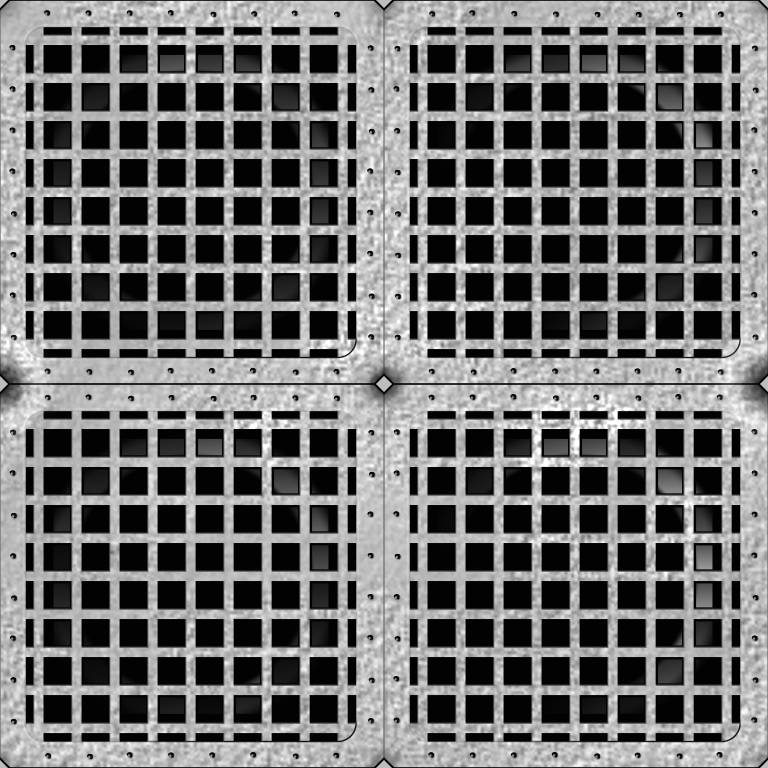
This texture is drawn by a Shadertoy shader. Its source:

```glsl
// Four worn metal grates, two by two: square holes in bolted cast frames.
#define PANELS 2.0      // grates across and down
#define PITCH 0.099     // hole spacing, in panel widths
#define HOLE 0.0372     // half width of a hole
#define OPENING 0.430   // half width of the framed opening
#define CORNER 0.048    // corner radius of the opening
#define BOLT_PITCH 0.1073
#define BOLT_LINE 0.466 // distance of the bolt rows from the centre
#define DIAMOND 0.021   // half diagonal of the joint plugs
#define METAL 0.745
#define GRAIN 0.20      // strength of the cast relief
#define GLOW 0.62       // brightness of the ring behind the holes

float hash(vec2 p) {
    vec3 a = fract(p.xyx * 0.1031);
    a += dot(a, a.yzx + 33.33);
    return fract((a.x + a.y) * a.z);
}

float noise(vec2 p) {
    vec2 i = floor(p), f = fract(p);
    f = f * f * (3.0 - 2.0 * f);
    return mix(mix(hash(i), hash(i + vec2(1, 0)), f.x),
               mix(hash(i + vec2(0, 1)), hash(i + vec2(1, 1)), f.x), f.y);
}

float fbm(vec2 p) {
    float sum = 0.0, gain = 0.5;
    for (int i = 0; i < 4; i++) {
        sum += gain * noise(p);
        p = p * 2.1 + 17.3;
        gain *= 0.5;
    }
    return sum;
}

float box(vec2 p, vec2 halfSize, float radius) {
    vec2 d = abs(p) - halfSize + radius;
    return length(max(d, 0.0)) + min(max(d.x, d.y), 0.0) - radius;
}

// Coverage of a shape from its signed distance.
float fill(float d, float px) { return clamp(0.5 - d / px, 0.0, 1.0); }

// Cast surface lit from the upper left, with streaks and pale wear.
float metal(vec2 p) {
    vec2 g = p * 230.0;
    float rough = mix(0.3, 1.0, smoothstep(0.35, 0.6, fbm(p * 7.0) + 0.1 * p.x));
    float relief = noise(g + 0.6) - noise(g - 0.6);
    relief += 0.6 * (noise(g * 0.5 + 0.5) - noise(g * 0.5 - 0.5));
    float streak = noise(vec2(dot(p, vec2(190, 130)), dot(p, vec2(-9, 14)))) - 0.5;
    float seamWear = exp(-abs(p.y - 0.53) * 9.0) * (0.4 + 0.6 * p.x);
    float wear = smoothstep(0.42, 0.75, fbm(p * 9.0 + 4.0)) * seamWear;
    return METAL + GRAIN * rough * relief + 0.04 * streak
         + 0.12 * (fbm(p * 5.0 + 9.0) - 0.48) + wear * (0.25 + 0.5 * relief);
}

// Dim ring seen through the holes, brighter on the lit side of each panel.
float ringGlow(vec2 q, vec2 f, vec2 cell, vec2 panel, float px) {
    float r = length(q), reach = max(abs(q.x), abs(q.y));
    float band = smoothstep(0.305, 0.325, r) * (1.0 - smoothstep(0.36, 0.41, r));
    band *= fill(reach - 0.358, px) * fill(box(f, vec2(HOLE - 0.006), 0.0), px);
    vec2 light = mix(vec2(0.3, -0.3), vec2(0.85, -0.5), panel.x);
    float side = clamp(0.45 + 0.6 * dot(q / max(r, 0.01), light), 0.0, 1.0);
    float chance = hash(cell + panel * 17.0 + 40.0);
    return GLOW * band * side * mix(0.25, 1.0, chance) * (0.75 + 8.0 * f.y);
}

void mainImage(out vec4 fragColor, in vec2 fragCoord) {
    vec2 p = fragCoord / iResolution.xy;
    p.y = 1.0 - p.y; // y runs downward from here
    float px = PANELS / iResolution.y;
    vec2 panel = floor(p * PANELS);
    vec2 q = fract(p * PANELS) - 0.5;
    float shade = metal(p);

    // Bars sit slightly below the frame, with a dark gap at the lower edge.
    vec2 c = q + vec2(0.0026, -0.001);
    float opening = box(c, vec2(OPENING), CORNER);
    shade -= 0.025 * fill(opening, px);
    float lower = smoothstep(0.37, 0.39, c.y) * smoothstep(-0.3, 0.1, c.x);
    float gap = fill(abs(opening) - 0.0018, px);
    shade *= 1.0 - gap * mix(0.1, 0.9, lower);
    shade += 0.04 * fill(abs(opening - 0.006) - 0.002, px);

    // Square holes with a lit wall on the right and bottom.
    vec2 cell = floor(c / PITCH) + 0.5;
    vec2 f = c - cell * PITCH;
    float inside = fill(opening, px) * step(abs(cell.x) + abs(cell.y), 8.5);
    float outer = fill(box(f, vec2(HOLE), 0.001), px) * inside;
    float inner = fill(box(f + 0.0015, vec2(HOLE - 0.0015), 0.001), px) * inside;
    shade = mix(shade, 0.27, outer);
    shade = mix(shade, 0.008 + ringGlow(c, f, cell, panel, px), inner);

    // Bolts along the four sides.
    bool upright = abs(q.x) > abs(q.y);
    vec2 s = upright ? q.yx : q;
    float slot = clamp(floor(s.x / BOLT_PITCH), -4.0, 3.0) + 0.5;
    vec2 seat = vec2(slot * BOLT_PITCH, sign(s.y) * BOLT_LINE);
    seat += 0.005 * (hash(seat * 91.0 + panel * 7.0 + 60.0) - 0.5);
    vec2 b = q - (upright ? seat.yx : seat);
    shade = mix(shade, 0.45, fill(length(b - vec2(0.002, 0.003)) - 0.0085, px) * 0.5);
    shade = mix(shade, 0.03, fill(length(b * vec2(1.0, 1.35)) - 0.0075, px));
    shade = mix(shade, 0.06, fill(length(b - vec2(0.003, 0.004)) - 0.0045, px));
    shade = mix(shade, 0.55, fill(length(b - vec2(-0.002, 0.003)) - 0.003, px));

    // Seams: dark between rows, faint between columns.
    vec2 e = 0.5 - abs(q);
    shade = mix(shade, 0.42, fill(e.x - 0.0016, px));
    shade = mix(shade, 0.03, fill(e.y - 0.0022, px));

    // Grime and a diamond plug where panels meet.
    vec2 joint = floor(p * PANELS + 0.5);
    float middle = 1.0 - min(abs(joint.y - 1.0), 1.0);
    float rim = middle * abs(joint.x - 1.0);
    float grime = exp(-pow(length(e) / mix(0.042, 0.06, rim), 2.0));
    shade *= 1.0 - grime * mix(0.4, 0.85, middle);
    shade += 0.15 * rim * exp(-pow((length(e) - 0.1) / 0.03, 2.0));
    float plug = (e.x + e.y - DIAMOND) * 0.7071;
    shade = mix(shade, 0.02, fill(plug - 0.005, px));
    shade = mix(shade, 0.74, fill(plug, px));

    fragColor = vec4(vec3(clamp(shade, 0.0, 1.0)), 1.0);
}
```
